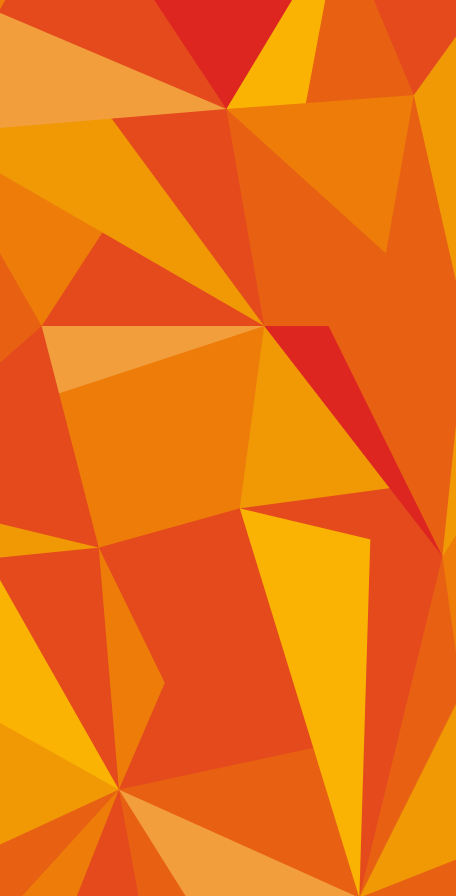
This background is drawn by a Shadertoy shader. Its source:

```glsl
// Flat low-poly mosaic of sharp triangular shards in red, orange, amber and peach.

const float GOLDEN = 0.618034;
const float HORIZON = 1.25;                         // height of the one straight row
const mat2 LATTICE = mat2(0.45, 0.0, -0.075, 0.54); // sheared cell axes, canvas width = 1

float hash(vec2 p, float seed) {
    return fract(sin(dot(p, vec2(127.1, 311.7)) + seed * 74.7) * 43758.5453);
}

float cross2(vec2 a, vec2 b) {
    return a.x * b.y - a.y * b.x;
}

// Colour by cumulative share, t in 0..1; red is a narrow band inside vermilion
vec3 palette(float t) {
    if (abs(t - 0.03) < 0.02) return vec3(0.87, 0.15, 0.13); // red
    if (t < 0.32) return vec3(0.895, 0.29, 0.11);            // vermilion
    if (t < 0.54) return vec3(0.91, 0.38, 0.07);             // tangerine
    if (t < 0.712) return vec3(0.93, 0.49, 0.03);            // orange
    if (t < 0.78) return vec3(0.98, 0.70, 0.01);             // amber
    if (t < 0.92) return vec3(0.94, 0.60, 0.02);             // ochre
    return vec3(0.95, 0.62, 0.24);                           // peach
}

// Jittered lattice point; row zero stays level
vec2 vertex(vec2 id) {
    vec2 jitter = 0.8 * vec2(hash(id, 1.0), hash(id, 2.0)) - 0.4;
    jitter.y *= step(0.5, abs(id.y));
    return LATTICE * (id + jitter);
}

// Signed distance to the line a-b, positive on its left
float edgeDistance(vec2 p, vec2 a, vec2 b) {
    return cross2(normalize(b - a), p - a);
}

// Smoothed coverage of a counter-clockwise triangle
float coverage(vec2 p, vec2 a, vec2 b, vec2 c, float pixel) {
    float d = min(edgeDistance(p, a, b), min(edgeDistance(p, b, c), edgeDistance(p, c, a)));
    return clamp(0.5 + d / pixel, 0.0, 1.0);
}

// Triangle cut from a random corner into two shards; returns weighted colour and weight
vec4 shards(vec2 p, vec2 a, vec2 b, vec2 c, vec2 id, float seed, float tone, float pixel) {
    float corner = floor(3.0 * hash(id, seed));
    vec2 apex = corner < 1.0 ? a : corner < 2.0 ? b : c;
    vec2 left = corner < 1.0 ? b : corner < 2.0 ? c : a;
    vec2 right = corner < 1.0 ? c : corner < 2.0 ? a : b;
    vec2 cut = mix(left, right, mix(0.28, 0.72, hash(id, seed + 1.0)));
    float isCut = step(hash(id, seed + 2.0), 0.85);

    vec4 first = vec4(palette(fract(tone)), 1.0);
    vec4 second = vec4(palette(fract(tone + GOLDEN * isCut)), 1.0);
    return first * coverage(p, apex, left, cut, pixel)
         + second * coverage(p, apex, cut, right, pixel);
}

// One cell: a quad split along a diagonal that lies inside it
vec4 cell(vec2 p, vec2 id, float pixel) {
    vec2 a = vertex(id);
    vec2 b = vertex(id + vec2(1.0, 0.0));
    vec2 c = vertex(id + vec2(1.0, 1.0));
    vec2 d = vertex(id + vec2(0.0, 1.0));
    bool acInside = min(cross2(b - a, c - a), cross2(c - a, d - a)) > 0.0;
    bool bdInside = min(cross2(b - a, d - a), cross2(c - b, d - b)) > 0.0;
    bool useAC = acInside && (!bdInside || hash(id, 3.0) < 0.5);

    // Golden-ratio steps spread the colours evenly over the pieces
    float tone = GOLDEN * 4.0 * (id.x + 7.0 * id.y);
    vec2 tipA = useAC ? c : d;
    vec2 tipB = useAC ? a : b;
    return shards(p, a, b, tipA, id, 4.0, tone, pixel)
         + shards(p, tipB, c, d, id, 8.0, tone + 2.0 * GOLDEN, pixel);
}

void mainImage(out vec4 fragColor, in vec2 fragCoord) {
    float pixel = 1.0 / iResolution.x;
    vec2 p = fragCoord * pixel - vec2(0.0, HORIZON);
    vec2 home = floor(inverse(LATTICE) * p);

    // Blend the shards of the surrounding cells by coverage
    vec4 sum = vec4(0.0);
    for (int y = -1; y <= 1; y++) {
        for (int x = -1; x <= 1; x++) {
            sum += cell(p, home + vec2(x, y), pixel);
        }
    }
    fragColor = vec4(sum.rgb / max(sum.a, 0.001), 1.0);
}
```
